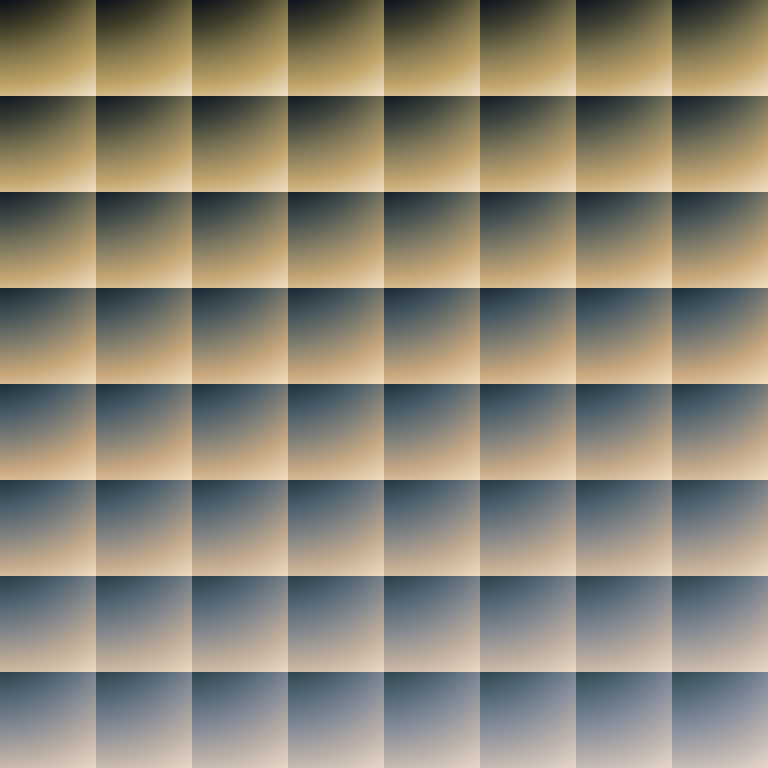
Reproduce this pattern procedurally as a Shadertoy shader.

```glsl
// Eight by eight grid of square gradient tiles, drifting from dark gold to slate blue.

const float TILES = 8.0;
const int SAMPLES = 2;

// Five evenly spaced colour stops, blended by t in 0..1
vec3 ramp(float t, vec3 c0, vec3 c1, vec3 c2, vec3 c3, vec3 c4) {
    float s = clamp(t, 0.0, 1.0) * 4.0;
    vec3 color = mix(c0, c1, clamp(s, 0.0, 1.0));
    color = mix(color, c2, clamp(s - 1.0, 0.0, 1.0));
    color = mix(color, c3, clamp(s - 2.0, 0.0, 1.0));
    return mix(color, c4, clamp(s - 3.0, 0.0, 1.0));
}

vec3 goldRamp(float t) {
    return ramp(t, vec3(0.05, 0.06, 0.10), vec3(0.25, 0.24, 0.16),
                vec3(0.52, 0.47, 0.30), vec3(0.76, 0.65, 0.41),
                vec3(0.94, 0.88, 0.79));
}

vec3 peachRamp(float t) {
    return ramp(t, vec3(0.11, 0.18, 0.22), vec3(0.27, 0.35, 0.40),
                vec3(0.51, 0.50, 0.46), vec3(0.79, 0.66, 0.50),
                vec3(0.95, 0.87, 0.74));
}

vec3 slateRamp(float t) {
    return ramp(t, vec3(0.20, 0.29, 0.32), vec3(0.35, 0.43, 0.49),
                vec3(0.53, 0.56, 0.62), vec3(0.72, 0.69, 0.68),
                vec3(0.90, 0.84, 0.79));
}

// Light level inside a tile: dark at upper left, brightest at lower right
float tileLight(vec2 p) {
    float topEdge = 0.43 * pow(p.x, 1.5);
    float bottomEdge = mix(0.83, 1.0, p.x * p.x);
    return mix(topEdge, bottomEdge, p.y);
}

// Palette drift from the first tile (0) to the last (1), in reading order
vec3 tilePalette(float light, float drift) {
    vec3 upper = mix(goldRamp(light), peachRamp(light), clamp(drift * 2.0, 0.0, 1.0));
    return mix(upper, slateRamp(light), clamp(drift * 2.0 - 1.0, 0.0, 1.0));
}

// Position runs rightward and downward over 0..1
vec3 tileGrid(vec2 position) {
    vec2 grid = position * TILES;
    vec2 cell = floor(grid);
    float drift = (cell.y * TILES + cell.x) / (TILES * TILES - 1.0);
    return tilePalette(tileLight(fract(grid)), drift);
}

void mainImage(out vec4 fragColor, in vec2 fragCoord) {
    // Average subsamples to smooth the tile edges
    vec3 color = vec3(0.0);
    for (int j = 0; j < SAMPLES; j++) {
        for (int i = 0; i < SAMPLES; i++) {
            vec2 offset = (vec2(i, j) + 0.5) / float(SAMPLES) - 0.5;
            vec2 uv = (fragCoord + offset) / iResolution.xy;
            color += tileGrid(vec2(uv.x, 1.0 - uv.y));
        }
    }
    fragColor = vec4(color / float(SAMPLES * SAMPLES), 1.0);
}
```
